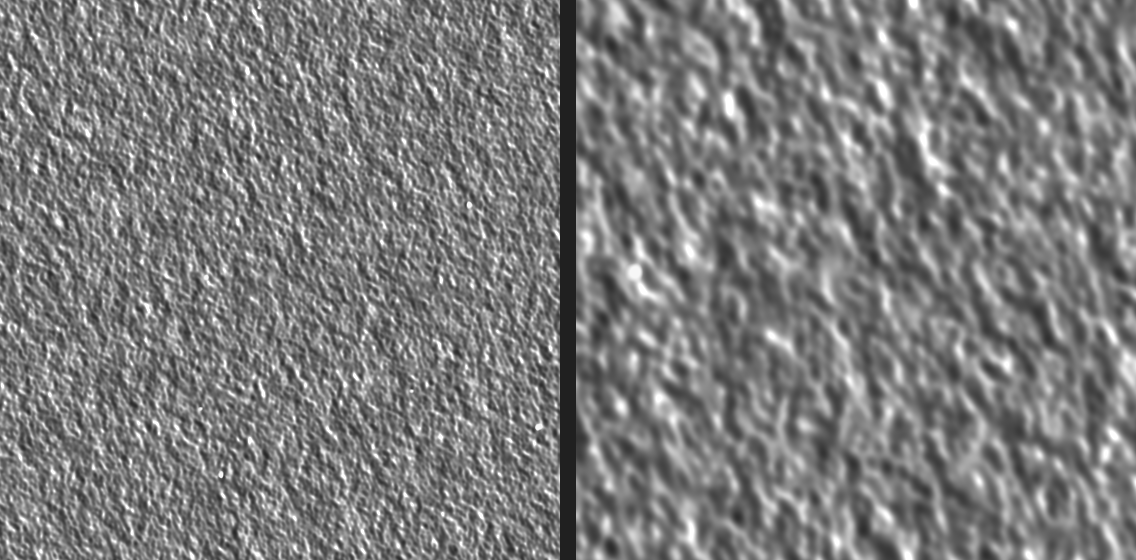
Left, the full canvas; right, a detail of the centre.
Give the GLSL for this texture, as a three.js fragment shader.

```glsl
// Rough grey stone grain: fine slanted relief lit from one side, with rare pale specks.
varying vec2 vUv;

const vec3  MID_GREY      = vec3(0.47);       // median tone
const vec3  SPECK_COLOR   = vec3(0.97);
const float CONTRAST      = 0.31;             // spread of the tones, in log units
const vec2  LIGHT_DIR     = vec2(0.91, 0.41); // relief is shaded along this axis
const float GRAIN_STRETCH = 1.3;              // grain length across the light
const float RELIEF_STEP   = 0.3;              // half shading distance, in grain cells
const float RELIEF_SPREAD = 0.25;             // typical size of the relief difference
const float NOISE_SPREAD  = 0.176;            // typical size of the plain noise
const vec3  GRAIN_FREQ    = vec3(38.0, 72.0, 128.0);
const vec3  GRAIN_WEIGHT  = vec3(0.40, 0.66, 0.60);
const float PATCH_FREQ    = 17.0;
const float PATCH_WEIGHT  = 0.20;
const float SPECK_CELLS   = 9.0;
const float SPECK_CHANCE  = 0.06;
const vec2  SPECK_RADIUS  = vec2(0.003, 0.0075);
const float SPECK_EDGE    = 0.002;

vec3 hash3(vec2 p) {
  vec3 q = fract(p.xyx * vec3(0.1031, 0.1030, 0.0973));
  q += dot(q, q.yxz + 33.33);
  return fract((q.xxy + q.yzz) * q.zyx);
}

float cornerSlope(vec2 cell, vec2 corner, vec2 f) {
  return dot(hash3(cell + corner).xy * 2.0 - 1.0, f - corner);
}

float gradientNoise(vec2 p) {
  vec2 cell = floor(p);
  vec2 f = fract(p);
  vec2 w = f * f * f * (f * (f * 6.0 - 15.0) + 10.0);
  float low  = mix(cornerSlope(cell, vec2(0.0, 0.0), f), cornerSlope(cell, vec2(1.0, 0.0), f), w.x);
  float high = mix(cornerSlope(cell, vec2(0.0, 1.0), f), cornerSlope(cell, vec2(1.0, 1.0), f), w.x);
  return mix(low, high, w.y);
}

// Height difference along the light axis, scaled to unit spread
float relief(vec2 p) {
  vec2 stepAlong = vec2(RELIEF_STEP, 0.0);
  return (gradientNoise(p + stepAlong) - gradientNoise(p - stepAlong)) / RELIEF_SPREAD;
}

// Coverage of sparse specks, with edges roughened by the grain
float specks(vec2 uv, float grain) {
  vec2 home = floor(uv * SPECK_CELLS);
  float cover = 0.0;
  for (int y = -1; y <= 1; y++) {
    for (int x = -1; x <= 1; x++) {
      vec2 cell = home + vec2(float(x), float(y));
      vec3 place = hash3(cell + 211.0);
      vec3 kind = hash3(cell + 457.0);
      float radius = mix(SPECK_RADIUS.x, SPECK_RADIUS.y, kind.y * kind.y);
      float dist = length(uv - (cell + place.xy) / SPECK_CELLS) - radius * (1.0 + 0.2 * grain);
      float shape = 1.0 - smoothstep(-SPECK_EDGE, SPECK_EDGE, dist);
      cover = max(cover, shape * step(kind.x, SPECK_CHANCE));
    }
  }
  return cover;
}

void main() {
  // Axes along and across the light
  vec2 across = vec2(-LIGHT_DIR.y, LIGHT_DIR.x);
  vec2 p = vec2(dot(vUv, LIGHT_DIR), dot(vUv, across) / GRAIN_STRETCH) + 1.0;

  // Three sizes of relief over faint broad patches
  float grain = GRAIN_WEIGHT.x * relief(p * GRAIN_FREQ.x)
              + GRAIN_WEIGHT.y * relief(p * GRAIN_FREQ.y + 17.3)
              + GRAIN_WEIGHT.z * relief(p * GRAIN_FREQ.z + 41.7);
  grain += PATCH_WEIGHT * gradientNoise(p * PATCH_FREQ + 83.1) / NOISE_SPREAD;

  // Exponential tone: crowded darks, long bright tail
  vec3 color = MID_GREY * exp(CONTRAST * grain);
  color = mix(color, SPECK_COLOR, specks(vUv, grain));
  gl_FragColor = vec4(min(color, 1.0), 1.0);
}
```
